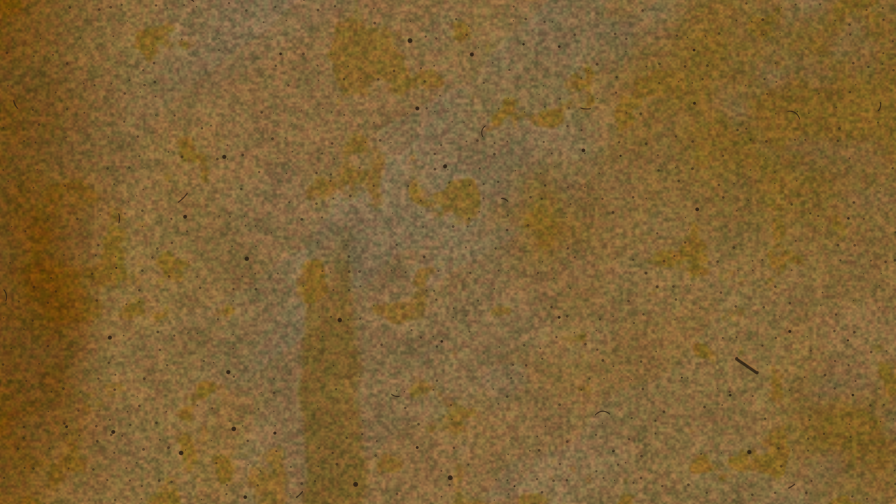
A WebGL 1 fragment shader for this texture:

```glsl
precision highp float;
// Old, stained paper: grey crease facets, ochre blotches and a browned left edge
// are layered from value noise, then covered by fine two-tone grain, scattered
// specks and short bent fibres. Lengths are in units of the canvas height.

uniform vec2 u_resolution;

const vec3 PAPER = vec3(0.535, 0.415, 0.245);
const vec3 GREY  = vec3(0.505, 0.425, 0.295);
const vec3 OCHRE = vec3(0.470, 0.350, 0.115);
const vec3 BROWN = vec3(0.410, 0.255, 0.025);
const vec3 INK   = vec3(0.150, 0.105, 0.060);
const vec3 STRAW = vec3(0.600, 0.430, 0.230);
const vec3 PINK_SHIFT = vec3(0.100, 0.000, 0.025);

const float GRAIN_CONTRAST = 0.50;
const float GRAIN_FREQ     = 125.0;
const float CREASE_ANGLE   = 0.65;
const float EDGE_WIDTH     = 0.34;

float hash(vec2 p) {
  vec3 q = fract(vec3(p.xyx) * 0.1031);
  q += dot(q, q.yzx + 33.33);
  return fract((q.x + q.y) * q.z);
}

float noise(vec2 p) {
  vec2 i = floor(p), f = fract(p);
  f = f * f * (3.0 - 2.0 * f);
  return mix(mix(hash(i), hash(i + vec2(1, 0)), f.x),
             mix(hash(i + vec2(0, 1)), hash(i + vec2(1, 1)), f.x), f.y);
}

float fbm(vec2 p) {
  float sum = 0.0, amp = 0.53;
  for (int i = 0; i < 4; i++) {
    sum += amp * noise(p);
    p = p * 2.03 + vec2(17.3, 9.1);
    amp *= 0.5;
  }
  return sum;
}

vec2 rotate(vec2 p, float a) {
  return vec2(cos(a) * p.x + sin(a) * p.y, cos(a) * p.y - sin(a) * p.x);
}

// Soft round patch that is 1 at its centre and 0 at the given radii.
float patchMask(vec2 p, vec2 centre, vec2 radii) {
  return 1.0 - smoothstep(0.0, 1.0, length((p - centre) / radii));
}

// Dark dots, at most one in each grid cell.
float specks(vec2 p, float cells, float chance, float radius, float px) {
  vec2 id = floor(p * cells);
  vec2 jitter = 0.2 + 0.6 * vec2(hash(id + 3.1), hash(id + 47.7));
  float r = radius * (0.5 + hash(id + 81.3));
  float d = length(p - (id + jitter) / cells) - r;
  return step(hash(id + 120.5), chance) * (1.0 - smoothstep(-px, px, d));
}

// Distance to a bent bar along x.
float barDistance(vec2 q, float halfLength, float bend) {
  q.y += bend * q.x * q.x;
  return length(vec2(max(abs(q.x) - halfLength, 0.0), q.y));
}

float fibres(vec2 p, float cells, float px) {
  vec2 id = floor(p * cells);
  vec2 jitter = 0.25 + 0.5 * vec2(hash(id + 5.9), hash(id + 61.2));
  vec2 q = rotate(p - (id + jitter) / cells, 6.283 * hash(id + 19.4));
  float len = mix(0.006, 0.014, hash(id + 33.8));
  float d = barDistance(q, len, 70.0 * (hash(id + 72.6) - 0.5)) - 0.0012;
  return step(hash(id + 97.1), 0.32) * (1.0 - smoothstep(-px, px, d));
}

void main() {
  vec2 p = gl_FragCoord.xy / u_resolution.y;
  float px = 0.8 / u_resolution.y;
  float cloud = fbm(p * 3.0 + 4.0);
  float mottle = fbm(p * 13.0 + 31.0);

  // Diagonal crease facets, with one crisp and one soft layer
  vec2 c = rotate(p, CREASE_ANGLE);
  float crisp = fbm(c * vec2(1.8, 4.2) + 12.0);
  float soft = fbm(c * vec2(3.0, 6.5) + 55.0);
  float middle = smoothstep(0.1, 0.6, p.x) * (1.0 - 0.6 * smoothstep(1.2, 1.6, p.x));
  float facet = 0.6 * smoothstep(0.47, 0.50, crisp) + 0.4 * smoothstep(0.44, 0.56, soft);
  vec3 color = mix(PAPER, GREY, facet * (0.25 + 0.75 * middle));

  // Ochre stains: broad corner areas, a vertical band and small blotches
  float broad = patchMask(p, vec2(1.60, 0.82), vec2(0.52, 0.45))
              + patchMask(p, vec2(1.72, 0.14), vec2(0.24, 0.20))
              + 0.7 * patchMask(p, vec2(1.08, 0.55), vec2(0.15, 0.20));
  float stain = broad * smoothstep(0.30, 0.62, 0.5 * (cloud + mottle));
  float wobble = 0.05 * (fbm(p * 7.0) - 0.5);
  float band = smoothstep(0.60, 0.615, p.x + wobble)
             * (1.0 - smoothstep(0.70, 0.73, p.x + 2.0 * wobble))
             * (1.0 - smoothstep(0.40, 0.58, p.y - 0.7 * (p.x - 0.66)));
  float blotch = smoothstep(0.62, 0.74, mottle) + 0.35 * smoothstep(0.48, 0.66, cloud);
  color = mix(color, OCHRE, clamp(stain + 0.6 * band + 0.7 * blotch, 0.0, 0.9));

  // Browned left edge and uneven light
  float edge = 1.0 - smoothstep(0.0, EDGE_WIDTH, p.x + 0.45 * (cloud - 0.5));
  color = mix(color, BROWN, clamp(edge * (0.75 + 0.6 * (mottle - 0.5)), 0.0, 1.0));
  color *= 1.0 + 0.22 * (mottle - 0.5) + 0.12 * (cloud - 0.5);

  // Fine grain in brightness and hue
  float grain = 0.55 * noise(p * GRAIN_FREQ * vec2(1.0, 1.15))
              + 0.45 * noise(p * GRAIN_FREQ * 1.9 + 70.0) - 0.5;
  float hue = noise(p * GRAIN_FREQ * 0.85 + 140.0) - 0.5;
  color = color * (1.0 + GRAIN_CONTRAST * grain) + PINK_SHIFT * hue;

  // Specks and fibres
  float dirt = 0.55 * specks(p, 34.0, 0.35, 0.0018, px);
  dirt = max(dirt, 0.85 * specks(p + 0.37, 9.0, 0.22, 0.0032, px));
  dirt = max(dirt, 0.75 * fibres(p + 0.11, 5.0, px));
  color = mix(color, INK, dirt);

  // One straw splinter with its shadow
  vec2 s = rotate(p - vec2(1.483, 0.276), -0.60);
  float shade = barDistance(s + vec2(0.0, 0.002), 0.024, 0.0) - 0.0035;
  float straw = barDistance(s - vec2(0.0, 0.002), 0.022, 0.0) - 0.0018;
  color = mix(color, INK, 0.8 * (1.0 - smoothstep(-px, px, shade)));
  color = mix(color, STRAW, 0.8 * (1.0 - smoothstep(-px, px, straw)));

  gl_FragColor = vec4(clamp(color, 0.0, 1.0), 1.0);
}
```
